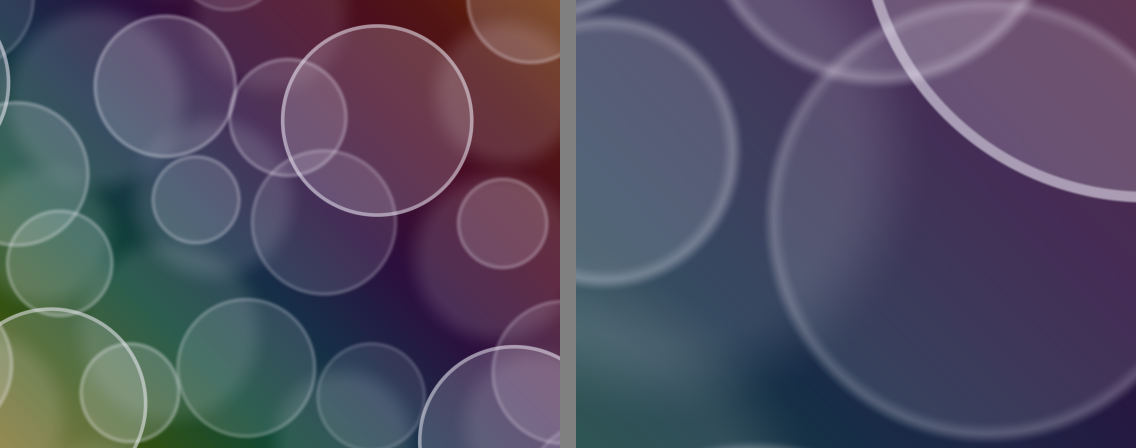
Left: the whole. Right: its middle third, enlarged.
This background is drawn by a Shadertoy shader. Its source:

```glsl
const vec3 RAINBOW[8] = vec3[8](
    vec3(0.42, 0.37, 0.04), vec3(0.20, 0.32, 0.07),
    vec3(0.06, 0.28, 0.21), vec3(0.09, 0.18, 0.28),
    vec3(0.17, 0.06, 0.24), vec3(0.27, 0.04, 0.15),
    vec3(0.32, 0.08, 0.08), vec3(0.42, 0.18, 0.01));
const vec2 GRADIENT_AXIS = vec2(0.56, 0.44);
const vec3 LIGHT = vec3(0.97, 0.96, 1.0);
const float RIM_HALF_WIDTH = 0.004;

// One sheet of discs; lengths are fractions of the canvas height
struct Layer {
    mat2 lattice;      // columns are the spacing vectors
    vec2 origin;
    float jitter;      // scatter, in lattice cells
    vec2 radius;       // smallest and largest
    float blur;
    float fill;
    float rim;
    float minStrength; // opacity of the faintest disc
};

const Layer HAZE = Layer(mat2(0.40, -0.14, 0.14, 0.38), vec2(0.20, 0.76),
    0.6, vec2(0.14, 0.21), 0.034, 0.15, 0.0, 0.7);
const Layer SOFT = Layer(mat2(0.34, 0.10, -0.10, 0.34), vec2(0.37, 0.78),
    0.8, vec2(0.09, 0.18), 0.0055, 0.18, 0.20, 0.5);
const Layer CRISP = Layer(mat2(-0.728, -0.632, 0.306, -0.716), vec2(0.842, 0.731),
    0.0, vec2(0.215), 0.0013, 0.19, 0.37, 1.0);

vec4 hash4(vec2 cell) {
    vec4 h = fract(cell.xyxy * vec4(0.1031, 0.1030, 0.0973, 0.1099));
    h += dot(h, h.wzxy + 33.33);
    return fract((h.xxyz + h.yzzw) * h.zywx);
}

vec3 gradient(vec2 uv) {
    float t = clamp(dot(uv, GRADIENT_AXIS), 0.0, 0.9999) * 7.0;
    int i = int(t);
    return mix(RAINBOW[i], RAINBOW[i + 1], fract(t));
}

// Opacity of a disc with a brighter band just inside its edge
float discAlpha(float dist, Layer layer) {
    float blur = max(layer.blur, 0.75 / iResolution.y);
    float body = 1.0 - smoothstep(-blur, blur, dist);
    float band = 1.0 - smoothstep(RIM_HALF_WIDTH - blur, RIM_HALF_WIDTH + blur,
                                  abs(dist + RIM_HALF_WIDTH));
    return layer.fill * body + layer.rim * band;
}

// Blend every disc of the neighbouring cells over the colour
vec3 addLayer(vec3 color, vec2 p, Layer layer) {
    vec2 home = round(inverse(layer.lattice) * (p - layer.origin));
    for (int y = -1; y <= 1; y++)
    for (int x = -1; x <= 1; x++) {
        vec2 cell = home + vec2(x, y);
        vec4 rnd = hash4(cell + 17.0);
        vec2 center = layer.origin
                    + layer.lattice * (cell + layer.jitter * (rnd.xy - 0.5));
        float radius = mix(layer.radius.x, layer.radius.y, rnd.z);
        float strength = mix(layer.minStrength, 1.0, rnd.w);
        float alpha = strength * discAlpha(length(p - center) - radius, layer);
        color = mix(color, LIGHT, alpha);
    }
    return color;
}

void mainImage(out vec4 fragColor, in vec2 fragCoord) {
    vec2 p = fragCoord / iResolution.y;
    vec3 color = gradient(fragCoord / iResolution.xy);

    // Back to front: unfocused to focused
    color = addLayer(color, p, HAZE);
    color = addLayer(color, p, SOFT);
    color = addLayer(color, p, CRISP);
    fragColor = vec4(color, 1.0);
}
```
